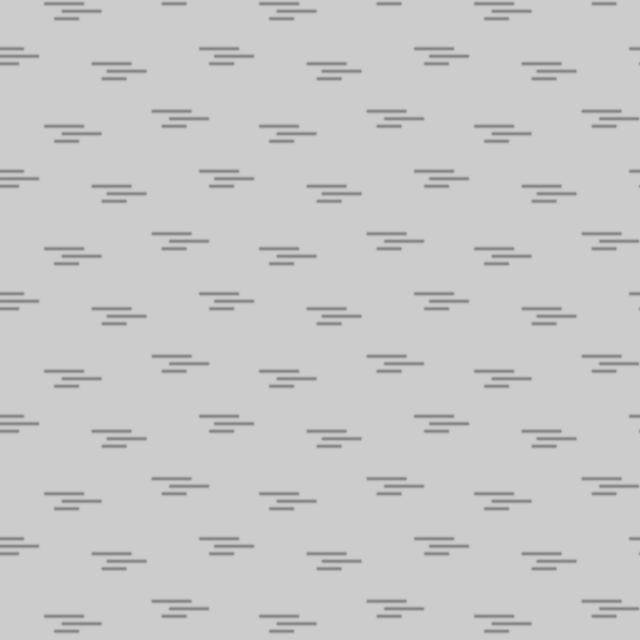
This pattern is drawn by a WebGL 2 fragment shader. Its source:

```glsl
#version 300 es
precision highp float;

uniform vec2 u_resolution;
out vec4 fragColor;

// Lengths are in grid units; the canvas is GRID units wide and high
const float GRID = 512.0;
const vec2 TILE = vec2(172.0, 98.0);
const vec2 FIRST_GROUP = vec2(35.3, 3.0);
const vec2 ROW_STEP = vec2(38.0, 48.0);
const vec2 COLUMN_STEP = vec2(86.0, -12.0);
const float LINE_GAP = 6.0;
const float LONG_HALF = 14.7;
const float SHORT_HALF = 8.7;
const float SOFTNESS = 1.5;

const vec3 PAPER = vec3(0.80);
const vec3 INK = vec3(0.52);

// Offset from a center to the nearest of its repeated copies
vec2 repeatOffset(vec2 p, vec2 center, vec2 period) {
    vec2 d = p - center;
    return d - period * floor(d / period + 0.5);
}

// Soft horizontal dash with rounded ends
float softDash(vec2 d, float halfLength, float softness) {
    vec2 q = vec2(max(abs(d.x) - halfLength, 0.0), d.y);
    return exp(-dot(q, q) / (softness * softness));
}

// Three staggered dashes: long, shifted long, short
float dashGroup(vec2 p, vec2 start, float shift) {
    float top = softDash(repeatOffset(p, start + vec2(16.0, 0.0), TILE), LONG_HALF, SOFTNESS);
    float middle = softDash(repeatOffset(p, start + vec2(16.0 + shift, LINE_GAP), TILE), LONG_HALF, SOFTNESS);
    float bottom = softDash(repeatOffset(p, start + vec2(18.0, 2.0 * LINE_GAP), TILE), SHORT_HALF, SOFTNESS);
    return max(top, max(middle, bottom));
}

void main() {
    vec2 uv = gl_FragCoord.xy / u_resolution;
    vec2 p = vec2(uv.x, 1.0 - uv.y) * GRID;

    // Two rows of two groups in every tile
    float coverage = 0.0;
    for (int row = 0; row < 2; row++) {
        float shift = row == 0 ? 14.0 : 12.0;
        for (int column = 0; column < 2; column++) {
            vec2 start = FIRST_GROUP + float(row) * ROW_STEP + float(column) * COLUMN_STEP;
            coverage = max(coverage, dashGroup(p, start, shift));
        }
    }

    fragColor = vec4(mix(PAPER, INK, coverage), 1.0);
}
```
